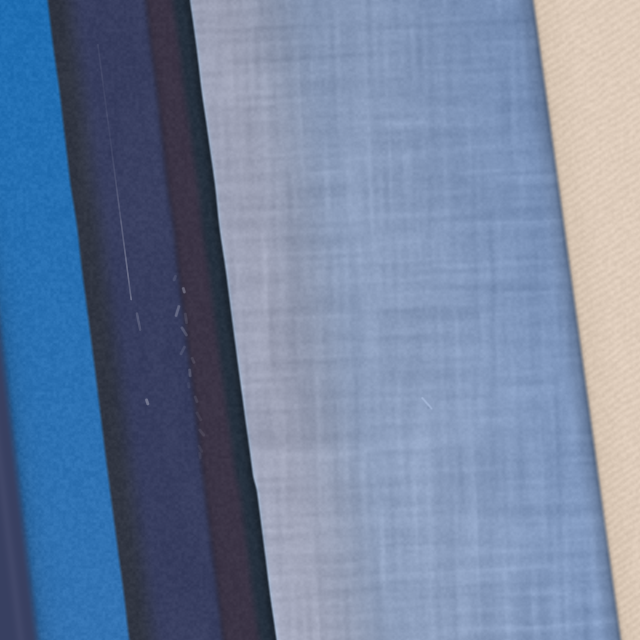
This texture is drawn by a WebGL 2 fragment shader. Its source:

```glsl
#version 300 es
precision highp float;
// Slanted cloth-bound strips side by side: blue, navy, a dark ridge, a wide pale
// linen panel and a cream border. Each boundary is a line x = a + b * depth;
// value noise stretched along each axis makes the woven threads.
uniform vec2 u_resolution;
out vec4 fragColor;

float hash(vec2 cell) {
  uvec2 q = uvec2(ivec2(cell) + 4096) * uvec2(1597334673u, 3812015801u);
  uint h = (q.x ^ q.y) * 1597334673u;
  h = (h ^ (h >> 15u)) * 2246822519u;
  return float((h ^ (h >> 13u)) >> 8u) / 16777216.0;
}

float noise(vec2 p) {
  vec2 i = floor(p), f = p - i;
  f = f * f * (3.0 - 2.0 * f);
  return mix(mix(hash(i), hash(i + vec2(1, 0)), f.x),
             mix(hash(i + vec2(0, 1)), hash(i + vec2(1, 1)), f.x), f.y);
}

float segment(vec2 p, vec2 a, vec2 b) {
  vec2 ab = b - a;
  return length(p - a - ab * clamp(dot(p - a, ab) / dot(ab, ab), 0.0, 1.0));
}

// Coverage of everything right of a boundary, given the signed offset from it
float rightOf(float offset, float softness) {
  return smoothstep(-softness, softness, offset);
}

// Crossed threads, long and thin along each axis, centred on zero
float weave(vec2 p) {
  vec2 q = vec2(p.x - 0.035 * p.y, p.y + 0.05 * p.x);
  q += 0.003 * (vec2(noise(p * 19.0), noise(p * 19.0 + 40.0)) - 0.5);
  float warp = noise(q * vec2(118, 9)) + 0.6 * noise(q * vec2(61, 5) + 17.0);
  float weft = noise(q * vec2(10, 122) + 31.0) + 0.6 * noise(q * vec2(6, 57) + 53.0);
  float bright = pow(noise(q * vec2(95, 7) + 71.0), 5.0) + pow(noise(q * vec2(8, 98) + 83.0), 5.0);
  return 0.5 * (warp + weft - 1.6) + 0.4 * (bright - 0.33);
}

void main() {
  vec2 uv = gl_FragCoord.xy / u_resolution;
  vec2 p = vec2(uv.x, 1.0 - uv.y);  // y is depth below the top edge
  float y = p.y;
  float wobble = 0.002 * (noise(vec2(y * 14.0, 3.0)) - 0.5);
  float grain = noise(p * 210.0) + 0.5 * noise(p * 400.0 + 9.0) - 0.75;

  // Signed horizontal offsets from the boundaries
  float blueStart = p.x - 0.12 * (y - 0.52);
  float navyStart = p.x - 0.074 - 0.129 * y + wobble;
  float ridgeStart = p.x - 0.228 - 0.122 * y + wobble;
  float linenStart = p.x - 0.297 - 0.131 * y - wobble - 0.003 * smoothstep(0.74, 0.77, y);
  float creamStart = p.x - 0.833 - 0.137 * y;

  // Blue strip, with a dark neighbour at its lower left
  vec3 blue = mix(vec3(0.12, 0.43, 0.70), vec3(0.20, 0.45, 0.70), y);
  blue *= 1.0 - 0.22 * exp(-max(blueStart, 0.0) * 70.0) * smoothstep(0.15, 0.55, y);
  vec3 color = mix(vec3(0.22, 0.25, 0.38), blue + 0.045 * grain, rightOf(blueStart, 0.009));
  color = mix(color, vec3(0.30, 0.32, 0.45), 0.4 * exp(-pow((blueStart + 0.025) / 0.007, 2.0)));

  // Navy strip, greyer beside the blue
  vec3 navy = mix(vec3(0.19, 0.21, 0.26), vec3(0.22, 0.245, 0.375), smoothstep(0.015, 0.058, navyStart));
  navy += 0.035 * grain + 0.02 * (noise(p * vec2(45, 9)) - 0.5);
  color = mix(color, navy, rightOf(navyStart, 0.0035));

  // Ridge: plum crest falling into a teal shadow
  float teal = smoothstep(-0.036, -0.018, linenStart);
  vec3 ridge = mix(vec3(0.23, 0.205, 0.275), vec3(0.145, 0.19, 0.245), teal);
  ridge *= 1.0 - 0.25 * rightOf(linenStart + 0.007, 0.007);
  color = mix(color, ridge + 0.03 * grain, rightOf(ridgeStart, 0.007));
  color *= 1.0 - 0.13 * exp(-pow(ridgeStart / 0.006, 2.0));

  // Long scratch and scattered flecks of wear
  float scratch = smoothstep(0.0022, 0.0004, segment(p, vec2(0.153, 0.07), vec2(0.205, 0.468)));
  float wear = scratch * (0.15 + 0.4 * smoothstep(0.2, 0.46, y)) * (0.5 + 0.5 * noise(vec2(y * 60.0, 5.0)));
  for (int i = 0; i < 14; i++) {
    float k = float(i);
    float depth = 0.42 + 0.022 * k + 0.015 * hash(vec2(k, 1));
    vec2 a = vec2(0.226 + 0.122 * depth + 0.012 * (hash(vec2(k, 2)) - 0.5), depth);
    vec2 b = a + vec2(0.014 * (hash(vec2(k, 3)) - 0.5), 0.004 + 0.012 * hash(vec2(k, 4)));
    float strength = 0.12 + 0.45 * hash(vec2(k, 5)) * smoothstep(0.72, 0.5, depth);
    wear = max(wear, strength * smoothstep(0.0035, 0.0008, segment(p, a, b)));
  }
  wear = max(wear, 0.55 * smoothstep(0.0035, 0.001, segment(p, vec2(0.229, 0.625), vec2(0.231, 0.631))));
  wear = max(wear, 0.28 * smoothstep(0.003, 0.0008, segment(p, vec2(0.214, 0.49), vec2(0.219, 0.515))));
  color = mix(color, vec3(0.62, 0.63, 0.70), wear);

  // Pale linen: lavender grey turning blue toward the right
  float across = clamp(linenStart / 0.54, 0.0, 1.0);
  vec3 linen = mix(vec3(0.62, 0.64, 0.72), vec3(0.555, 0.625, 0.745), smoothstep(0.08, 0.36, across));
  linen = mix(linen, vec3(0.49, 0.585, 0.735), smoothstep(0.35, 1.0, across));
  linen += 0.025 * (y - 0.5) + 0.03 * (noise(p * 5.0) - 0.5);
  linen -= vec3(0.02, 0.025, 0.035) * exp(-pow((linenStart - 0.13) / 0.05, 2.0));
  linen += 0.085 * weave(p) + 0.03 * grain;
  linen *= 1.0 - 0.14 * smoothstep(-0.035, 0.0, creamStart);
  linen += vec3(0.0, 0.05, 0.07) * exp(-pow(linenStart / 0.004, 2.0));
  float dent = segment(p, vec2(0.660, 0.622), vec2(0.674, 0.638));
  linen += 0.08 * smoothstep(0.003, 0.0, dent) - 0.05 * smoothstep(0.004, 0.0, length(p - vec2(0.669, 0.637)));
  color = mix(color, linen, rightOf(linenStart, 0.0025));

  // Cream border with a fine diagonal rib
  vec3 cream = mix(vec3(0.84, 0.77, 0.70), vec3(0.87, 0.80, 0.735), smoothstep(0.0, 0.06, creamStart));
  float rib = sin(dot(p, vec2(330, 520)) + 3.0 * noise(p * 40.0));
  cream += 0.014 * rib + 0.035 * grain;
  color = mix(color, cream, rightOf(creamStart, 0.004));
  color *= 1.0 - 0.16 * exp(-pow((creamStart + 0.001) / 0.005, 2.0));

  fragColor = vec4(clamp(color, 0.0, 1.0), 1.0);
}
```
